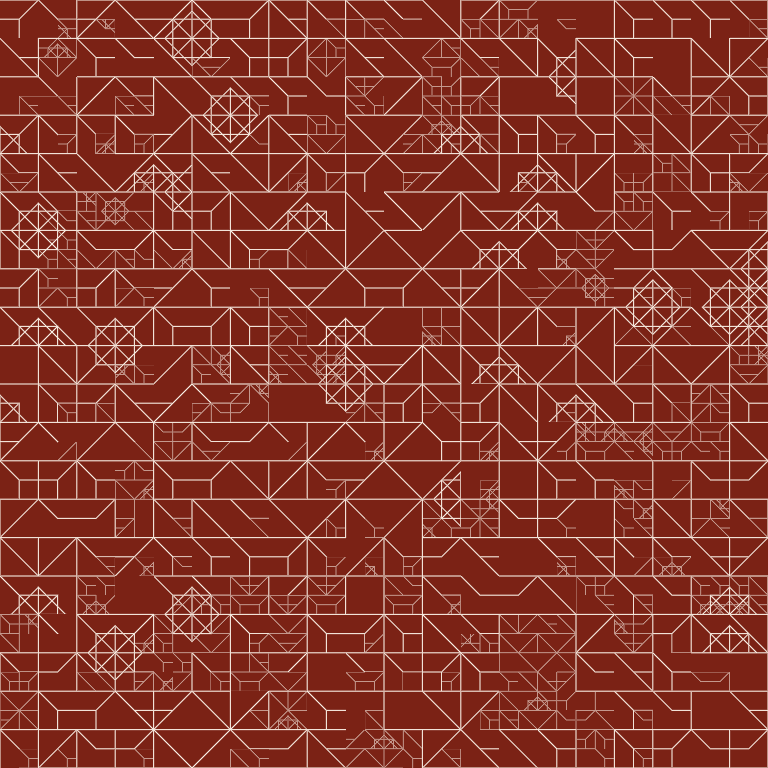
This pattern is drawn by a Shadertoy shader. Its source:

```glsl
#define CELLS 20.0
#define BOLD_WIDTH 0.00140
#define THIN_WIDTH 0.00075
#define GROUND vec3(0.482, 0.133, 0.082)
#define LINE vec3(0.98, 0.94, 0.90)
#define ROW_EDGES 0.88
#define COLUMN_EDGES 0.50
#define STARS 0.085
#define PAIRED 0.68
#define PATCH_LEVEL 0.86

float hash(vec2 p, float seed) {
    vec3 q = fract(vec3(p.xyx + seed * 7.31) * vec3(0.1031, 0.1030, 0.0973));
    q += dot(q, q.yzx + 33.33);
    return fract((q.x + q.y) * q.z);
}

float segment(vec2 p, vec2 a, vec2 b) {
    vec2 ab = b - a;
    return length(p - a - ab * clamp(dot(p - a, ab) / dot(ab, ab), 0.0, 1.0));
}

// Square and diamond outlines crossed by axes and diagonals
float star(vec2 p) {
    vec2 a = abs(p);
    float reach = max(a.x, a.y);
    float outline = min(abs(reach - 0.5), abs(a.x + a.y - 0.707) * 0.707);
    float axes = max(min(a.x, a.y), reach - 0.707);
    float diagonals = max(abs(a.x - a.y) * 0.707, reach - 0.5);
    return min(outline, min(axes, diagonals));
}

// Whole, upper or left stars on the nodes around a cell
float starField(vec2 p, float seed) {
    float d = 1.0;
    for (int i = 0; i < 4; i++) {
        vec2 node = floor(p) + vec2(i & 1, i >> 1);
        vec2 q = p - node;
        float pick = hash(node, seed + 1.0) / STARS;
        bool shown = pick < 0.35 || (pick < 0.8 && q.y > 0.0) || (pick < 1.0 && pick >= 0.8 && q.x < 0.0);
        if (shown) d = min(d, star(q));
    }
    return d;
}

// Folded bevels, frames and triangles; pairs of cells mirror each other
float motif(vec2 p, float seed) {
    vec2 cell = floor(p), q = fract(p);
    float shift = floor(hash(vec2(cell.y, 3.0), seed) * 2.0);
    vec2 pair = vec2(floor((cell.x + shift) * 0.5), cell.y);
    bool paired = hash(pair, seed + 2.0) < PAIRED;
    if (paired && mod(cell.x + shift, 2.0) > 0.5) q.x = 1.0 - q.x;
    float kind = paired ? hash(pair, seed + 3.0) : hash(cell, seed + 4.0);

    vec2 corner = vec2(0.0, 1.0), middle = vec2(0.5);
    float d = 1.0;
    if (kind < 0.56) d = segment(q, corner, vec2(1.0, 0.0));
    else if (kind < 0.92) d = segment(q, corner, middle);
    if (kind > 0.32 && kind < 0.92) d = min(d, segment(q, middle, vec2(1.0, 0.5)));
    if (kind > 0.56 && kind < 0.84) d = min(d, segment(q, middle, vec2(0.5, 0.0)));
    return d;
}

// Clusters of cells that hold only fine work
bool isPatch(vec2 cell) {
    float waves = sin(cell.x * 0.9 + 2.0 * sin(cell.y * 0.7)) + sin(cell.y * 1.1 - cell.x * 0.45);
    return hash(cell, 5.0) + 0.16 * waves > PATCH_LEVEL;
}

// Broken grid lines, left out between two patches if asked
float edges(vec2 p, float seed, bool skipPatches) {
    vec2 cell = floor(p), near = round(p), off = abs(p - near);
    vec2 row = vec2(cell.x, near.y), column = vec2(near.x, cell.y);
    bool showRow = hash(row, seed + 6.0) < ROW_EDGES;
    bool showColumn = hash(column, seed + 7.0) < COLUMN_EDGES;
    if (skipPatches) {
        showRow = showRow && !(isPatch(row) && isPatch(row - vec2(0.0, 1.0)));
        showColumn = showColumn && !(isPatch(column) && isPatch(column - vec2(1.0, 0.0)));
    }
    return min(showRow ? off.y : 1.0, showColumn ? off.x : 1.0);
}

// Share of a pixel covered by a line of the given width
float coverage(float d, float width, float pixel) {
    float h = 0.5 * width;
    return clamp(min(d + 0.5 * pixel, h) - max(d - 0.5 * pixel, -h), 0.0, pixel) / pixel;
}

void mainImage(out vec4 fragColor, in vec2 fragCoord) {
    float pixel = 1.0 / iResolution.y;
    vec2 p = fragCoord * pixel * CELLS;
    vec2 cell = floor(p), f = fract(p);

    // Fine work fills a patch, a lower strip or a lower right quarter
    float split = hash(cell, 8.0);
    bool fine = isPatch(cell) || (f.y < 0.5 && (split < 0.12 || (split < 0.36 && f.x > 0.5)));

    float bold = min(edges(p, 10.0, true), starField(p, 10.0));
    if (!fine) bold = min(bold, motif(p, 10.0));
    float ink = coverage(bold / CELLS, BOLD_WIDTH, pixel);

    if (fine) {
        vec2 s = p * 2.0;
        float thin = min(edges(s, 40.0, false), min(motif(s, 40.0), starField(s, 40.0)));
        ink = max(ink, coverage(thin / (2.0 * CELLS), THIN_WIDTH, pixel));
    }
    fragColor = vec4(mix(GROUND, LINE, ink), 1.0);
}
```
